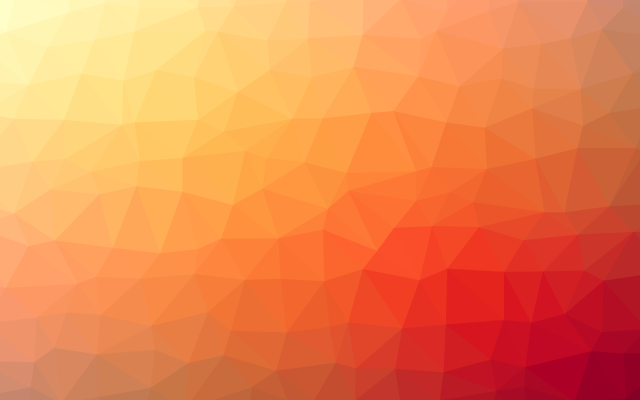
A Shadertoy shader for this background:

```glsl
// Low-poly mesh of flat triangles, from pale yellow (top left) to dark crimson (bottom right).

const vec2 GRID = vec2(15.0, 10.0);     // mesh cells across and up the canvas
const vec2 JITTER = vec2(0.82, 0.70);   // spread of each vertex, in cells

const mat3 RGB_TO_XYZ = mat3(0.4124, 0.2127, 0.0193,
                             0.3576, 0.7152, 0.1192,
                             0.1805, 0.0722, 0.9505);

// Pale yellow, through orange, to crimson
const vec3 RAMP[9] = vec3[9](
    vec3(1.000, 1.000, 0.800), vec3(1.000, 0.929, 0.627), vec3(0.996, 0.851, 0.463),
    vec3(0.996, 0.698, 0.298), vec3(0.992, 0.553, 0.235), vec3(0.988, 0.306, 0.165),
    vec3(0.890, 0.102, 0.110), vec3(0.741, 0.000, 0.149), vec3(0.502, 0.000, 0.149));

// Colours blend evenly in cube-root XYZ space
vec3 toPerceptual(vec3 rgb) {
    return pow(RGB_TO_XYZ * pow(rgb, vec3(2.2)), vec3(1.0 / 3.0));
}

vec3 fromPerceptual(vec3 c) {
    return pow(max(inverse(RGB_TO_XYZ) * (c * c * c), 0.0), vec3(1.0 / 2.2));
}

vec3 ramp(float t) {
    float s = clamp(t, 0.0, 1.0) * 8.0;
    int i = min(int(s), 7);
    return mix(toPerceptual(RAMP[i]), toPerceptual(RAMP[i + 1]), s - float(i));
}

// Average of a ramp running right and a ramp running down
vec3 gradient(vec2 uv) {
    return fromPerceptual(0.5 * (ramp(uv.x) + ramp(1.0 - uv.y)));
}

vec2 hash2(vec2 p) {
    vec3 q = fract(p.xyx * vec3(0.1031, 0.1030, 0.0973));
    q += dot(q, q.yzx + 33.33);
    return fract((q.xx + q.yz) * q.zy);
}

float cross2(vec2 a, vec2 b) {
    return a.x * b.y - a.y * b.x;
}

// Jittered mesh vertex, in canvas units
vec2 meshVertex(vec2 id, vec2 cellSize) {
    vec2 offset = (hash2(id + 17.0) - 0.5) * JITTER;
    return (id + vec2(0.5, 0.0) + offset) * cellSize;
}

// Distance to the line a-b, positive on its left
float edgeDistance(vec2 p, vec2 a, vec2 b) {
    return cross2(b - a, p - a) / length(b - a);
}

// Flat triangle: colour times coverage in rgb, coverage in a
vec4 facet(vec2 p, vec2 a, vec2 b, vec2 c, float aspect, float pixel) {
    float d = min(edgeDistance(p, a, b), min(edgeDistance(p, b, c), edgeDistance(p, c, a)));
    float coverage = clamp(d / pixel + 0.5, 0.0, 1.0);
    if (coverage <= 0.0) return vec4(0.0);
    vec2 middle = (a + b + c) / 3.0;
    return vec4(gradient(middle / vec2(aspect, 1.0)), 1.0) * coverage;
}

// Positive when the diagonal a-c gives the better-shaped pair of triangles
float diagonalTest(vec2 a, vec2 b, vec2 c, vec2 d) {
    return cross2(c - b, a - b) * dot(a - d, c - d)
         + dot(c - b, a - b) * cross2(a - d, c - d);
}

void mainImage(out vec4 fragColor, in vec2 fragCoord) {
    float pixel = 1.0 / iResolution.y;
    float aspect = iResolution.x * pixel;
    vec2 p = fragCoord * pixel;
    vec2 cellSize = vec2(aspect, 1.0) / GRID;
    vec2 home = floor(p / cellSize - vec2(0.5, 0.0));

    // Gather the triangles of the nearby quads
    vec4 sum = vec4(0.0);
    for (int j = -1; j <= 1; j++) {
        for (int i = -1; i <= 1; i++) {
            vec2 id = home + vec2(float(i), float(j));
            vec2 a = meshVertex(id, cellSize);
            vec2 b = meshVertex(id + vec2(1.0, 0.0), cellSize);
            vec2 c = meshVertex(id + vec2(1.0, 1.0), cellSize);
            vec2 d = meshVertex(id + vec2(0.0, 1.0), cellSize);
            if (diagonalTest(a, b, c, d) >= 0.0) {
                sum += facet(p, a, b, c, aspect, pixel) + facet(p, a, c, d, aspect, pixel);
            } else {
                sum += facet(p, a, b, d, aspect, pixel) + facet(p, b, c, d, aspect, pixel);
            }
        }
    }
    fragColor = vec4(sum.rgb / max(sum.a, 0.001), 1.0);
}
```
